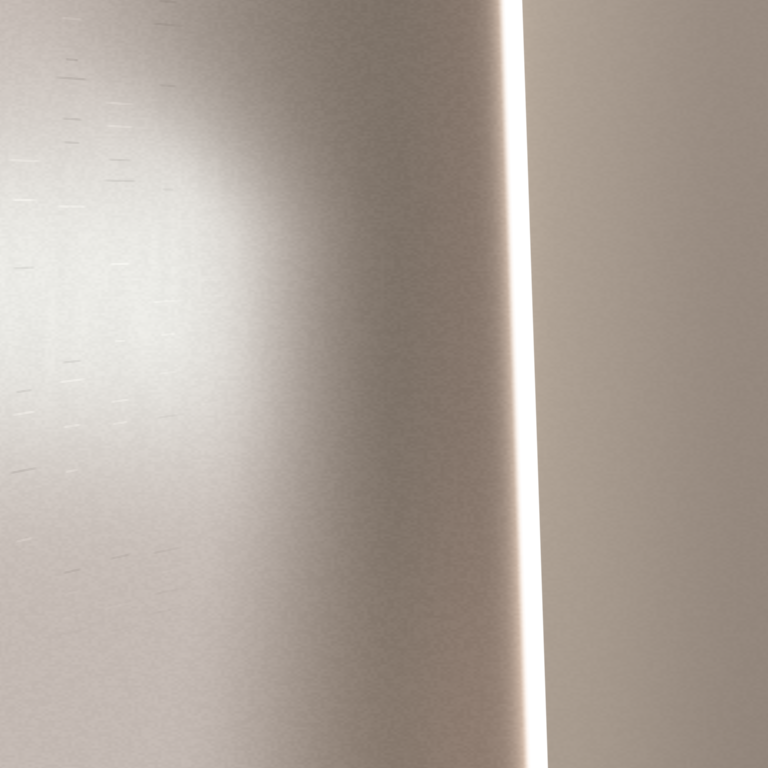
A WebGL 1 fragment shader for this background:

```glsl
precision highp float;
// Brushed metal panel with a soft highlight, a slanted light strip and a matte wall.

uniform vec2 u_resolution;

#define STRIP_TOP 0.680
#define STRIP_BOTTOM 0.7135
#define STRIP_WIDTH 0.025
#define HALO_WIDTH 0.014
#define GRAIN_SCALE 330.0
#define GRAIN_AMOUNT 0.028
#define BAND_AMOUNT 0.016
#define DASH_AMOUNT 0.055

const vec3 SHADOW = vec3(0.495, 0.450, 0.410);
const vec3 SATIN = vec3(0.765, 0.725, 0.700);
const vec3 SHEEN = vec3(0.920, 0.918, 0.900);
const vec3 WALL_NEAR = vec3(0.675, 0.625, 0.575);
const vec3 WALL_FAR = vec3(0.585, 0.535, 0.495);
const vec3 HALO = vec3(0.42, 0.39, 0.36);

float hash(vec2 p) {
  vec3 q = fract(vec3(p.xyx) * 0.1031);
  q += dot(q, q.yzx + 33.33);
  return fract((q.x + q.y) * q.z);
}

float noise(vec2 p) {
  vec2 cell = floor(p);
  vec2 f = fract(p);
  f = f * f * (3.0 - 2.0 * f);
  return mix(mix(hash(cell), hash(cell + vec2(1.0, 0.0)), f.x),
             mix(hash(cell + vec2(0.0, 1.0)), hash(cell + 1.0), f.x), f.y);
}

// Scattered short scratches, light or dark, one per grid cell at most
float scratches(vec2 uv) {
  float tilt = mix(0.22, -0.08, smoothstep(0.25, 0.95, uv.y));
  vec2 grid = vec2(uv.x, uv.y - tilt * uv.x) * vec2(16.0, 36.0);
  vec2 cell = floor(grid);
  vec2 f = fract(grid);
  float center = 0.25 + 0.5 * hash(cell + 7.0);
  float reach = 0.12 + 0.3 * hash(cell + 19.0);
  float along = 1.0 - smoothstep(reach * 0.6, reach, abs(f.x - 0.5));
  float across = 1.0 - smoothstep(0.02, 0.09, abs(f.y - center));
  float shown = step(0.6, hash(cell + 31.0));
  float tone = mix(0.7, -1.0, step(0.55, hash(cell + 43.0)));
  return along * across * shown * tone;
}

// Curved panel: lit on the left, rolling into shadow
vec3 panelColor(vec2 uv) {
  float topFade = smoothstep(0.66, 1.02, uv.y);
  float lowFade = 1.0 - smoothstep(0.0, 0.5, uv.y);
  float rollStart = 0.28 - 0.31 * topFade - 0.07 * lowFade;
  float rollEnd = 0.53 - 0.01 * topFade;
  float lit = 1.0 - smoothstep(rollStart, rollEnd, uv.x);

  vec2 offset = uv - vec2(0.10, 0.62);
  float spread = offset.y > 0.0 ? 0.25 : 0.24;
  float sheen = exp(-pow(abs(offset.y) / spread, 2.4));
  sheen *= 1.0 - smoothstep(0.20, 0.47, uv.x);

  vec3 color = mix(SHADOW, mix(SATIN, SHEEN, sheen), lit);
  color += vec3(0.035, 0.025, 0.020) * lowFade * (1.0 - lit);
  color += vec3(0.025, 0.010, 0.008) * smoothstep(0.50, 0.62, uv.x);

  // Faint vertical weave and scratches in the lit part
  float bands = noise(vec2(uv.x * 75.0, uv.y * 9.0)) - 0.5;
  color += BAND_AMOUNT * bands * sheen;
  float worn = (1.0 - smoothstep(0.12, 0.34, uv.x)) * smoothstep(0.1, 0.35, uv.y);
  return color + DASH_AMOUNT * scratches(uv) * worn;
}

// Matte wall, darker away from the strip and toward the bottom
vec3 wallColor(vec2 uv, float away) {
  vec3 color = mix(WALL_NEAR, WALL_FAR, smoothstep(-0.02, 0.30, away));
  color += vec3(0.030, 0.027, 0.022) * exp(-away / 0.025) * smoothstep(0.1, 0.6, uv.y);
  return color + 0.025 * (uv.y - 0.5);
}

void main() {
  vec2 uv = gl_FragCoord.xy / u_resolution;
  float pixel = 1.0 / u_resolution.x;
  float edge = mix(STRIP_BOTTOM, STRIP_TOP, uv.y);
  float inside = edge - uv.x;

  // Panel with the halo of the strip, then the white core
  vec3 color = panelColor(uv);
  float gap = max(inside - STRIP_WIDTH, 0.0);
  color += HALO * exp(-gap / HALO_WIDTH);
  float core = 1.0 - smoothstep(STRIP_WIDTH - 0.004, STRIP_WIDTH + 0.008, inside);
  color = mix(color, vec3(1.0), core);

  // Wall beyond the crisp right edge
  float beyond = smoothstep(-pixel, pixel, -inside);
  color = mix(color, wallColor(uv, max(-inside, 0.0)), beyond);

  // Fine grain, slightly stretched sideways, absent on the strip
  float grain = noise(uv * GRAIN_SCALE * vec2(0.7, 1.0)) - 0.5;
  float strength = mix(1.0, 0.5, beyond) * (1.0 - core * (1.0 - beyond));
  color += GRAIN_AMOUNT * grain * strength;

  gl_FragColor = vec4(clamp(color, 0.0, 1.0), 1.0);
}
```
